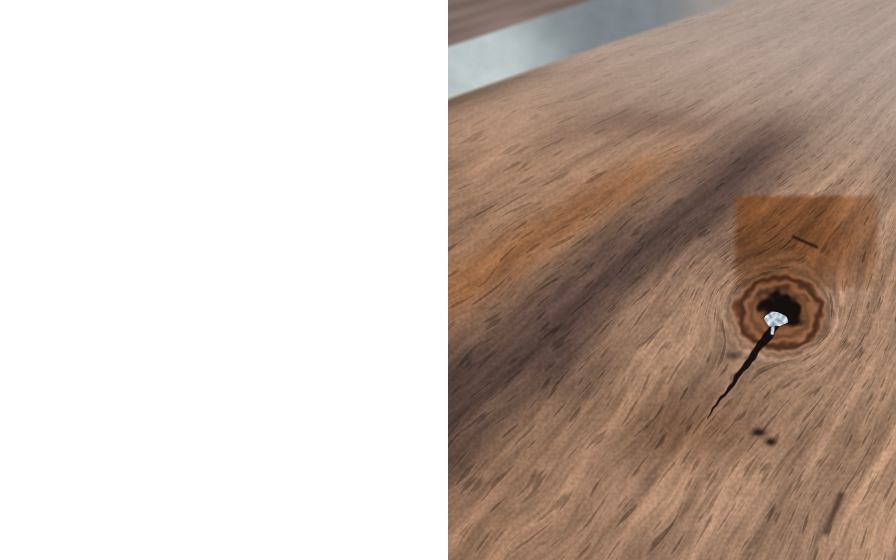
A WebGL 1 fragment shader for this texture:

```glsl
precision highp float;
// Oiled wooden tabletop in perspective with a cracked knot, beside a blank white half.
uniform vec2 u_resolution;

#define SPLIT_X 0.8
#define VANISH vec2(1.95, 1.2)
#define KNOT vec2(1.392, 0.442)
#define KNOT_RADIUS 0.088
#define STREAK_ANGLE 0.68
#define PORE_DENSITY 125.0
#define GRAIN_CONTRAST 0.26
#define WOOD_COLOR vec3(0.615, 0.485, 0.395)
#define HAZE_COLOR vec3(0.67, 0.61, 0.58)
#define STAIN_COLOR vec3(0.47, 0.285, 0.16)
#define DARK_COLOR vec3(0.07, 0.045, 0.04)

vec2 gradientAt(vec2 cell) {
  float a = 6.2832 * fract(sin(dot(cell, vec2(127.1, 311.7))) * 43758.5);
  return vec2(cos(a), sin(a));
}

// Gradient noise, roughly -0.7 to 0.7
float noise(vec2 p) {
  vec2 i = floor(p), f = p - i;
  vec2 s = f * f * f * (f * (f * 6.0 - 15.0) + 10.0);
  vec2 e = vec2(1.0, 0.0);
  float low = mix(dot(gradientAt(i), f), dot(gradientAt(i + e), f - e), s.x);
  float high = mix(dot(gradientAt(i + e.yx), f - e.yx), dot(gradientAt(i + 1.0), f - 1.0), s.x);
  return mix(low, high, s.y);
}

float fbm(vec2 p) {
  float sum = 0.0, amp = 1.0;
  for (int i = 0; i < 4; i++) {
    sum += amp * noise(p);
    p = p * 2.03 + 17.3;
    amp *= 0.55;
  }
  return sum;
}

// Soft elliptical spot, 1 at its centre
float spot(vec2 p, vec2 center, vec2 size) {
  vec2 d = (p - center) / size;
  return exp(-dot(d, d));
}

// x: distance to a segment, y: position along it
vec2 segment(vec2 p, vec2 a, vec2 b) {
  vec2 d = b - a;
  float t = clamp(dot(p - a, d) / dot(d, d), 0.0, 1.0);
  return vec2(length(p - a - d * t), t);
}

float band(float x, float center, float width) {
  float d = (x - center) / width;
  return exp(-d * d);
}

vec3 wood(vec2 p, float px) {
  // Grain runs toward the vanishing point and flows around the knot
  vec2 away = VANISH - p;
  float range = length(away);
  float angle = atan(away.y, away.x);
  vec2 toKnot = (p - KNOT) / vec2(1.0, 0.85);
  float knotDist = length(toKnot);
  float knotAngle = atan(VANISH.y - KNOT.y, VANISH.x - KNOT.x);
  float bend = 1.0 - KNOT_RADIUS * KNOT_RADIUS / max(knotDist * knotDist, KNOT_RADIUS * KNOT_RADIUS);
  float across = (angle - knotAngle) * bend + 0.012 * noise(p * 7.0);
  float along = log(range);
  float inKnot = 1.0 - smoothstep(0.6, 1.15, knotDist / KNOT_RADIUS);
  float focus = 1.0 - 0.75 * smoothstep(0.5, 0.95, p.y);

  // Broad tones
  float cloud = fbm(p * 4.0);
  vec3 col = WOOD_COLOR * (1.0 + 0.10 * cloud);
  col = mix(col, vec3(0.50, 0.37, 0.28), 0.5 * (1.0 - smoothstep(0.8, 1.3, p.x)) * (1.0 - smoothstep(0.4, 0.9, p.y)));
  col = mix(col, vec3(0.60, 0.37, 0.20), 0.55 * band(angle, 0.565, 0.035) * smoothstep(0.75, 1.0, range));
  col = mix(col, vec3(0.40, 0.27, 0.21), 0.65 * spot(p, vec2(1.19, 0.78), vec2(0.13, 0.025)));
  col = mix(col, vec3(0.36, 0.24, 0.16), 0.5 * spot(p, vec2(1.24, 0.23), vec2(0.13, 0.07)));
  float haze = smoothstep(0.62, 1.0, p.y + 0.2 * (p.x - 1.2));
  col = mix(col, HAZE_COLOR, 0.8 * haze);
  float streak = band(angle + 0.03 * cloud, STREAK_ANGLE, 0.072) * smoothstep(0.58, 0.8, range);
  col = mix(col, vec3(0.27, 0.21, 0.20), 0.8 * streak);

  // Rectangular oil stain
  vec2 box = abs(p - vec2(1.44, 0.568)) - vec2(0.127, 0.082);
  float stain = (1.0 - smoothstep(-0.008, 0.008, box.x)) * (1.0 - smoothstep(-0.006, 0.006, box.y));
  stain *= 1.0 - 0.45 * smoothstep(1.46, 1.57, p.x);
  stain *= 0.45 + 0.55 * smoothstep(0.47, 0.56, p.y);
  col = mix(col, STAIN_COLOR * (1.0 + 0.25 * cloud), 0.85 * stain);

  // Long fibres and short dark pores
  float fibres = noise(vec2(along * 3.0, across * 28.0)) + 0.8 * noise(vec2(along * 7.0 + 9.0, across * 75.0));
  float pores = noise(vec2(along * 20.0, across * PORE_DENSITY)) + 0.6 * noise(vec2(along * 34.0 + 5.0, across * PORE_DENSITY * 1.9));
  float grain = fibres * GRAIN_CONTRAST + pores * 0.22 - 0.40 * smoothstep(0.15, 0.6, pores);
  col *= 1.0 + grain * focus * (1.0 - inKnot) + 0.05;
  col *= 1.0 + 0.12 * focus * noise(p * 150.0);

  // Growth rings and the knot's dark heart
  float wobble = 0.012 * noise(p * 22.0) + 0.009 * noise(p * 60.0);
  float rings = sin((knotDist + wobble) * 330.0);
  col = mix(col, vec3(0.46, 0.28, 0.17), 0.8 * inKnot);
  col *= 1.0 + 0.17 * rings * band(knotDist, 0.07, 0.04);
  col = mix(col, vec3(0.24, 0.12, 0.07), 0.7 * band(knotDist + wobble, 0.073, 0.007));
  float heart = length((p - vec2(1.397, 0.452)) / vec2(1.15, 0.85)) + 2.2 * wobble;
  col = mix(col, DARK_COLOR, 0.95 * (1.0 - smoothstep(0.024, 0.047, heart)));

  // Tapered crack, pinholes and scratches
  vec2 crack = segment(p + vec2(0.5 * wobble, 0.0), vec2(1.382, 0.415), vec2(1.262, 0.254));
  float crackWidth = mix(0.0085, 0.001, crack.y);
  col = mix(col, DARK_COLOR, 0.95 * (1.0 - smoothstep(crackWidth - px, crackWidth + px, crack.x)));
  float marks = spot(p, vec2(1.355, 0.228), vec2(0.013, 0.007)) + spot(p, vec2(1.376, 0.211), vec2(0.009, 0.007));
  marks += 0.6 * spot(p, vec2(1.31, 0.365), vec2(0.014, 0.007));
  marks += 0.8 * band(segment(p, vec2(1.417, 0.577), vec2(1.458, 0.559)).x, 0.0, 0.003);
  marks += 0.6 * band(segment(p, vec2(1.475, 0.05), vec2(1.502, 0.115)).x, 0.0, 0.006);
  col = mix(col, DARK_COLOR, 0.85 * min(marks, 1.0));

  // Pale filler caught in the knot
  float fleck = length((p - vec2(1.382, 0.431)) / vec2(1.25, 0.9)) + 1.5 * wobble;
  fleck = min(fleck, segment(p, vec2(1.382, 0.43), vec2(1.379, 0.405)).x + 0.011);
  vec3 filler = vec3(0.72, 0.77, 0.81) * (1.0 + 0.5 * noise(p * 130.0));
  return mix(col, filler, 1.0 - smoothstep(0.014 - px, 0.014 + px, fleck));
}

void main() {
  vec2 p = gl_FragCoord.xy / u_resolution.y;
  float px = 1.0 / u_resolution.y;
  vec3 col = wood(p, px);

  // Table edge, with the pale gap and far board behind it
  float edge = p.y - (0.823 + 0.36 * (p.x - SPLIT_X) - 0.05 * (p.x - SPLIT_X) * (p.x - SPLIT_X));
  col *= 1.0 - 0.3 * band(edge, -0.008, 0.018) * (1.0 - smoothstep(0.8, 1.05, p.x));
  float shade = smoothstep(0.88, 1.08, p.x + 0.5 * (p.y - 0.9));
  vec3 gap = mix(vec3(0.74, 0.78, 0.78), vec3(0.49, 0.52, 0.54), shade);
  gap = mix(gap, HAZE_COLOR, smoothstep(1.15, 1.35, p.x)) * (1.0 + 0.06 * fbm(p * 18.0));
  float farEdge = p.y - (0.917 + 0.32 * (p.x - SPLIT_X));
  vec3 board = vec3(0.50, 0.43, 0.40) * (1.0 + 0.25 * noise(vec2(p.x * 7.0, farEdge * 55.0)));
  gap = mix(gap, board, smoothstep(-0.006, 0.006, farEdge));
  col = mix(col, gap, smoothstep(-0.005, 0.005, edge));

  float photoSide = clamp((p.x - SPLIT_X) / px + 0.5, 0.0, 1.0);
  gl_FragColor = vec4(mix(vec3(1.0), clamp(col, 0.0, 1.0), photoSide), 1.0);
}
```
